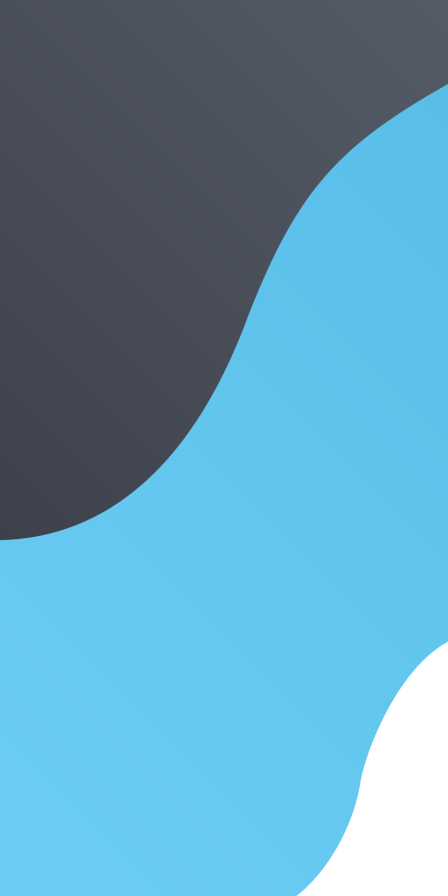
Reproduce this background procedurally as a Shadertoy shader.

```glsl
const vec3 SLATE_DARK  = vec3(0.243, 0.255, 0.294);
const vec3 SLATE_LIGHT = vec3(0.330, 0.358, 0.405);
const vec3 SKY_LIGHT   = vec3(0.418, 0.802, 0.955);
const vec3 SKY_DEEP    = vec3(0.345, 0.745, 0.908);
const vec3 PAPER       = vec3(1.0);

vec2 bezier(vec2 a, vec2 b, vec2 c, vec2 d, float t) {
    float s = 1.0 - t;
    return s * s * s * a + 3.0 * s * s * t * b + 3.0 * s * t * t * c + t * t * t * d;
}

vec2 bezierTangent(vec2 a, vec2 b, vec2 c, vec2 d, float t) {
    float s = 1.0 - t;
    return s * s * (b - a) + 2.0 * s * t * (c - b) + t * t * (d - c);
}

// Signed distance estimate, positive above a curve that always advances in x.
// Beyond its ends the curve continues along its tangent.
float heightAbove(vec2 p, vec2 a, vec2 b, vec2 c, vec2 d) {
    float low = 0.0, high = 1.0;
    for (int i = 0; i < 18; i++) {
        float middle = 0.5 * (low + high);
        if (bezier(a, b, c, d, middle).x < p.x) low = middle;
        else high = middle;
    }
    float t = 0.5 * (low + high);
    vec2 tangent = normalize(bezierTangent(a, b, c, d, t));
    vec2 offset = p - bezier(a, b, c, d, t);
    return tangent.x * offset.y - tangent.y * offset.x;
}

// Two cubic pieces joined at the knot
float waveDistance(vec2 p, vec2 start, vec2 b, vec2 c, vec2 knot, vec2 e, vec2 f, vec2 end) {
    return p.x < knot.x ? heightAbove(p, start, b, c, knot)
                        : heightAbove(p, knot, e, f, end);
}

float coverage(float distance, float pixel) {
    return smoothstep(-0.75 * pixel, 0.75 * pixel, distance);
}

vec3 diagonalGradient(vec2 p, float from, float to, vec3 first, vec3 last) {
    return mix(first, last, clamp((p.x + p.y - from) / (to - from), 0.0, 1.0));
}

void mainImage(out vec4 fragColor, in vec2 fragCoord) {
    // The canvas spans one unit across and two units up
    vec2 p = fragCoord / iResolution.xy * vec2(1.0, 2.0);
    float pixel = 1.0 / iResolution.x;

    // Blue ground
    vec3 color = diagonalGradient(p, 0.2, 2.8, SKY_LIGHT, SKY_DEEP);

    // Slate wave above
    float slate = waveDistance(p,
        vec2(0.0, 0.7943), vec2(0.224, 0.7995), vec2(0.4245, 0.9427),
        vec2(0.5547, 1.2969),
        vec2(0.6641, 1.5755), vec2(0.7552, 1.6745), vec2(1.0, 1.8125));
    vec3 slateColor = diagonalGradient(p, 0.8, 3.0, SLATE_DARK, SLATE_LIGHT);
    color = mix(color, slateColor, coverage(slate, pixel));

    // White wave in the lower right corner
    float paper = -waveDistance(p,
        vec2(0.6615, 0.0), vec2(0.7292, 0.0521), vec2(0.7891, 0.1536),
        vec2(0.8047, 0.2552),
        vec2(0.8203, 0.3385), vec2(0.8932, 0.5104), vec2(1.0, 0.5677));
    color = mix(color, PAPER, coverage(paper, pixel));

    fragColor = vec4(color, 1.0);
}
```
